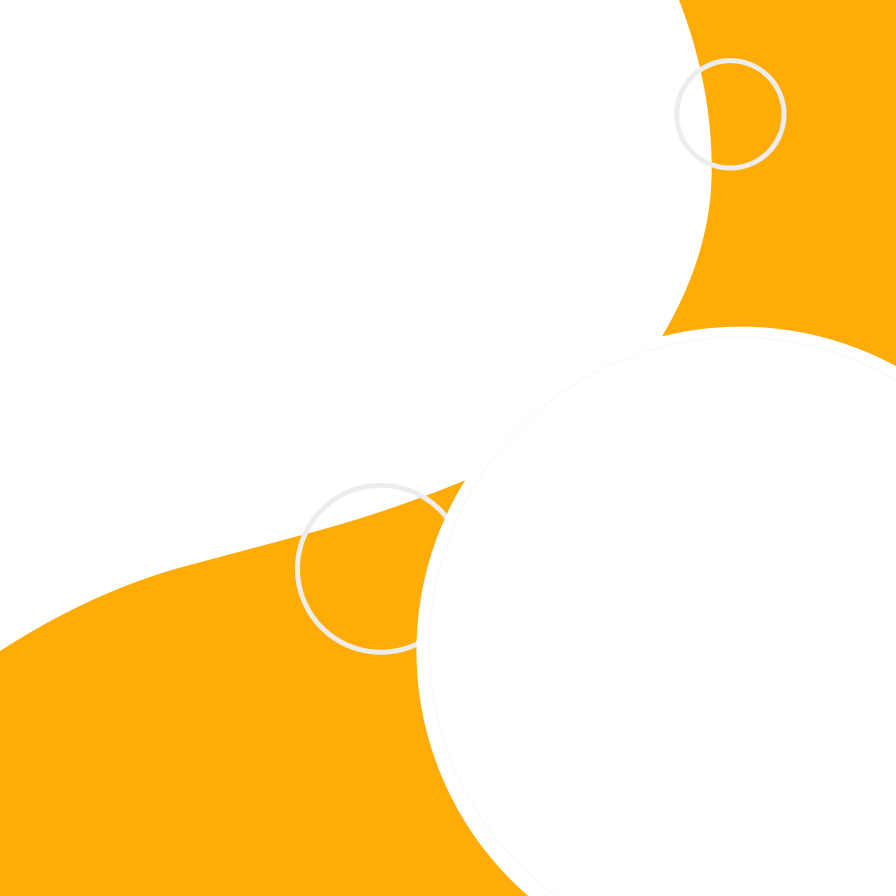
Give the GLSL for this background, as a Shadertoy shader.

```glsl
const vec3 WHITE = vec3(1.0);
const vec3 ORANGE = vec3(1.0, 0.67, 0.03);
const vec3 RING_GRAY = vec3(0.93);
const vec3 HAIRLINE_GRAY = vec3(0.955);

// Circles: center x, center y, radius
const vec3 DISC = vec3(0.8268, 0.2734, 0.3620);
const vec3 HAIRLINE = vec3(0.8242, 0.2786, 0.3451);
const vec3 SMALL_RING = vec3(0.8151, 0.8724, 0.0599);
const vec3 LARGE_RING = vec3(0.4251, 0.3652, 0.0931);
const float RING_HALF_WIDTH = 0.0028;
const float HAIRLINE_HALF_WIDTH = 0.0004;

// Right edge of the white field: two bends that meet at an apex
const vec2 APEX = vec2(0.7943, 0.8112);
const float BEND_ABOVE = 1.023;
const float BEND_BELOW = 1.593;

// Lower edge: a straight middle that bends away at both ends
const vec2 LEFT_KNEE = vec2(0.2083, 0.3685);
const float RIGHT_KNEE_X = 0.3451;
const float SLOPE = 0.267;
const float BEND_LEFT = 0.909;
const float BEND_RIGHT = 0.412;

float circleDistance(vec2 p, vec3 circle) {
    return length(p - circle.xy) - circle.z;
}

float ringDistance(vec2 p, vec3 circle, float halfWidth) {
    return abs(circleDistance(p, circle)) - halfWidth;
}

float rightEdgeDistance(vec2 p) {
    float dy = p.y - APEX.y;
    float bend = dy > 0.0 ? BEND_ABOVE : BEND_BELOW;
    float slope = 2.0 * bend * dy;
    return (p.x - APEX.x + bend * dy * dy) / sqrt(1.0 + slope * slope);
}

float lowerEdgeDistance(vec2 p) {
    float left = max(LEFT_KNEE.x - p.x, 0.0);
    float right = max(p.x - RIGHT_KNEE_X, 0.0);
    float edge = LEFT_KNEE.y + SLOPE * (p.x - LEFT_KNEE.x)
               - BEND_LEFT * left * left + BEND_RIGHT * right * right;
    float slope = SLOPE + 2.0 * (BEND_LEFT * left + BEND_RIGHT * right);
    return (edge - p.y) / sqrt(1.0 + slope * slope);
}

// Antialiased coverage from a signed distance
float coverage(float d, float pixel) {
    return clamp(0.5 - d / pixel, 0.0, 1.0);
}

void mainImage(out vec4 fragColor, in vec2 fragCoord) {
    vec2 p = fragCoord / iResolution.y;
    float pixel = 1.0 / iResolution.y;

    // Curved white field over orange
    float field = max(rightEdgeDistance(p), lowerEdgeDistance(p));
    vec3 color = mix(ORANGE, WHITE, coverage(field, pixel));

    // Outlined rings
    float rings = min(ringDistance(p, SMALL_RING, RING_HALF_WIDTH),
                      ringDistance(p, LARGE_RING, RING_HALF_WIDTH));
    color = mix(color, RING_GRAY, coverage(rings, pixel));

    // White disc with a faint inner outline
    color = mix(color, WHITE, coverage(circleDistance(p, DISC), pixel));
    float hairline = ringDistance(p, HAIRLINE, HAIRLINE_HALF_WIDTH);
    color = mix(color, HAIRLINE_GRAY, coverage(hairline, pixel));

    fragColor = vec4(color, 1.0);
}
```
